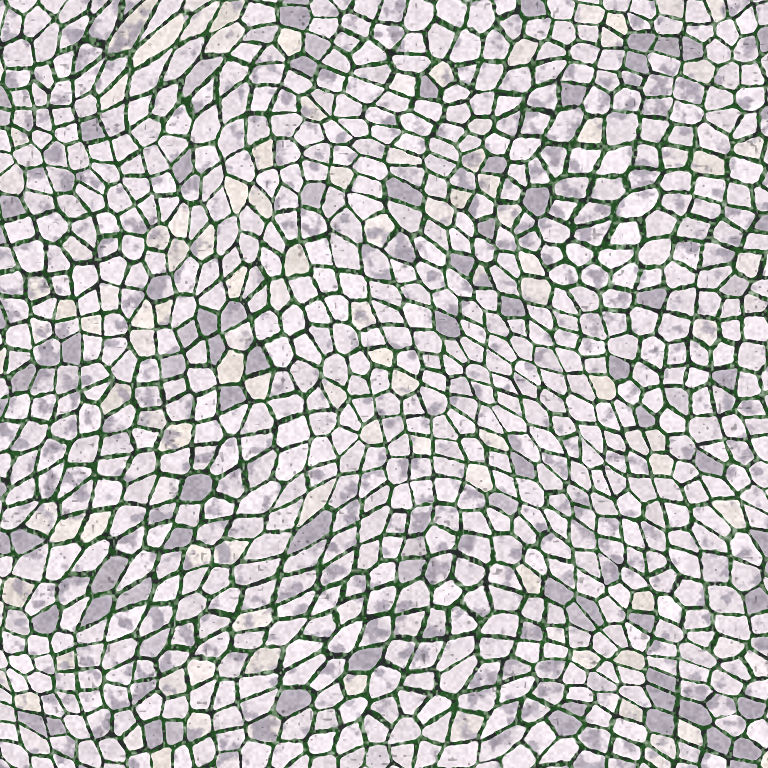
A Shadertoy shader for this texture:

```glsl
const float TAU = 6.2832;
const float STONES_ACROSS = 28.0;
const vec2 STONE_PITCH = vec2(1.0, 0.87);
const float JITTER = 0.58;

const vec3 PALE_STONE = vec3(0.935, 0.895, 0.92);
const vec3 WARM_STONE = vec3(0.93, 0.89, 0.86);
const vec3 GREY_STONE = vec3(0.65, 0.62, 0.67);
const vec3 DARK_SOIL = vec3(0.17, 0.18, 0.18);
const vec3 DEEP_GRASS = vec3(0.16, 0.32, 0.16);
const vec3 MOSS = vec3(0.40, 0.50, 0.38);
const vec3 PALE_BLADE = vec3(0.64, 0.71, 0.64);

float hash(vec2 p) {
    return fract(sin(dot(p, vec2(127.1, 311.7))) * 43758.5453);
}

float noise(vec2 p) {
    vec2 i = floor(p), f = fract(p);
    f = f * f * (3.0 - 2.0 * f);
    return mix(mix(hash(i), hash(i + vec2(1, 0)), f.x),
               mix(hash(i + vec2(0, 1)), hash(i + vec2(1, 1)), f.x), f.y);
}

float fbm(vec2 p) {
    float sum = 0.0, amp = 0.53;
    for (int i = 0; i < 4; i++) {
        sum += amp * noise(p);
        p = p * 2.03 + 17.3;
        amp *= 0.5;
    }
    return sum;
}

float smoothMin(float a, float b, float k) {
    float h = max(k - abs(a - b), 0.0) / k;
    return min(a, b) - 0.25 * h * h * k;
}

// Bends the straight courses into drifting arcs
vec2 bendCourses(vec2 p) {
    float arch = -0.05 * cos(TAU * (p.x - 0.65 + 0.3 * p.y));
    float ripple = 0.014 * sin(TAU * (2.3 * p.x + 1.1 * p.y));
    float sway = 0.04 * sin(TAU * (1.3 * p.y + 0.6 * p.x));
    vec2 drift = vec2(noise(p * 7.0), noise(p * 7.0 + 31.7)) - 0.5;
    return p + vec2(sway, arch + ripple) + 0.03 * drift;
}

vec2 stoneCentre(vec2 cell) {
    vec2 offset = vec2(hash(cell), hash(cell + 57.3)) - 0.5;
    return (cell + 0.5 + JITTER * offset) * STONE_PITCH;
}

// Returns the rounded distance to the joint and the cell of the stone
vec3 cobbles(vec2 q) {
    vec2 base = floor(q / STONE_PITCH), nearest = base;
    float best = 100.0;
    for (int y = -2; y <= 2; y++)
    for (int x = -2; x <= 2; x++) {
        vec2 cell = base + vec2(x, y);
        vec2 d = stoneCentre(cell) - q;
        if (dot(d, d) < best) {
            best = dot(d, d);
            nearest = cell;
        }
    }
    vec2 own = stoneCentre(nearest);
    float edge = 1.0;
    for (int y = -2; y <= 2; y++)
    for (int x = -2; x <= 2; x++) {
        if (x == 0 && y == 0) continue;
        vec2 other = stoneCentre(nearest + vec2(x, y));
        float d = dot(0.5 * (own + other) - q, normalize(other - own));
        edge = smoothMin(edge, d, 0.09);
    }
    return vec3(edge, nearest);
}

vec3 stoneColor(vec2 p, vec2 cell, float edge) {
    float kind = hash(cell + 11.9);
    vec3 color = mix(PALE_STONE, WARM_STONE, smoothstep(0.8, 1.0, hash(cell + 83.1)));
    color *= 0.96 + 0.09 * hash(cell + 5.7);
    // Weathered stains, stronger on the few grey stones
    float stain = smoothstep(0.56, 0.72, fbm(p * 48.0 + 7.0 * kind));
    float grey = smoothstep(0.88, 0.94, kind);
    color = mix(color, GREY_STONE, max(0.85 * stain, 0.8 * grey));
    // Grain, pits and a bright worn rim
    color += 0.13 * (noise(p * 260.0) - 0.5) + 0.10 * (fbm(p * 90.0) - 0.5);
    float pit = smoothstep(0.80, 0.95, noise(p * 190.0 + 41.0));
    color *= 1.0 - 0.32 * pit * smoothstep(0.35, 0.6, fbm(p * 30.0 + 3.0));
    return color + 0.06 * (1.0 - smoothstep(0.0, 0.13, edge));
}

vec3 jointColor(vec2 p) {
    float tuft = 0.65 * noise(p * 230.0 + 9.0) + 0.35 * noise(p * 70.0);
    float blade = noise(p * vec2(290.0, 210.0) + 63.0);
    vec3 color = mix(DARK_SOIL, DEEP_GRASS, smoothstep(0.35, 0.55, tuft));
    color = mix(color, MOSS, smoothstep(0.50, 0.75, blade));
    color = mix(color, PALE_BLADE, 0.8 * smoothstep(0.78, 0.95, blade));
    return color * (0.85 + 0.3 * noise(p * 256.0 + 21.0));
}

void mainImage(out vec4 fragColor, in vec2 fragCoord) {
    vec2 p = fragCoord / iResolution.y;
    vec3 stone = cobbles(bendCourses(p) * STONES_ACROSS);

    // Ragged joints whose width differs from stone to stone
    float ragged = 0.06 * (noise(p * 130.0) - 0.5) + 0.03 * (noise(p * 250.0) - 0.5);
    float halfJoint = 0.045 + 0.045 * hash(stone.yz + 29.3) + 0.03 * (noise(p * 9.0) - 0.5);
    float edge = stone.x + ragged - halfJoint;
    float soft = max(0.6 * STONES_ACROSS / iResolution.y, 0.02);

    vec3 color = mix(jointColor(p), stoneColor(p, stone.yz, edge),
                     smoothstep(-soft, soft, edge));
    fragColor = vec4(clamp(color, 0.0, 1.0), 1.0);
}
```
